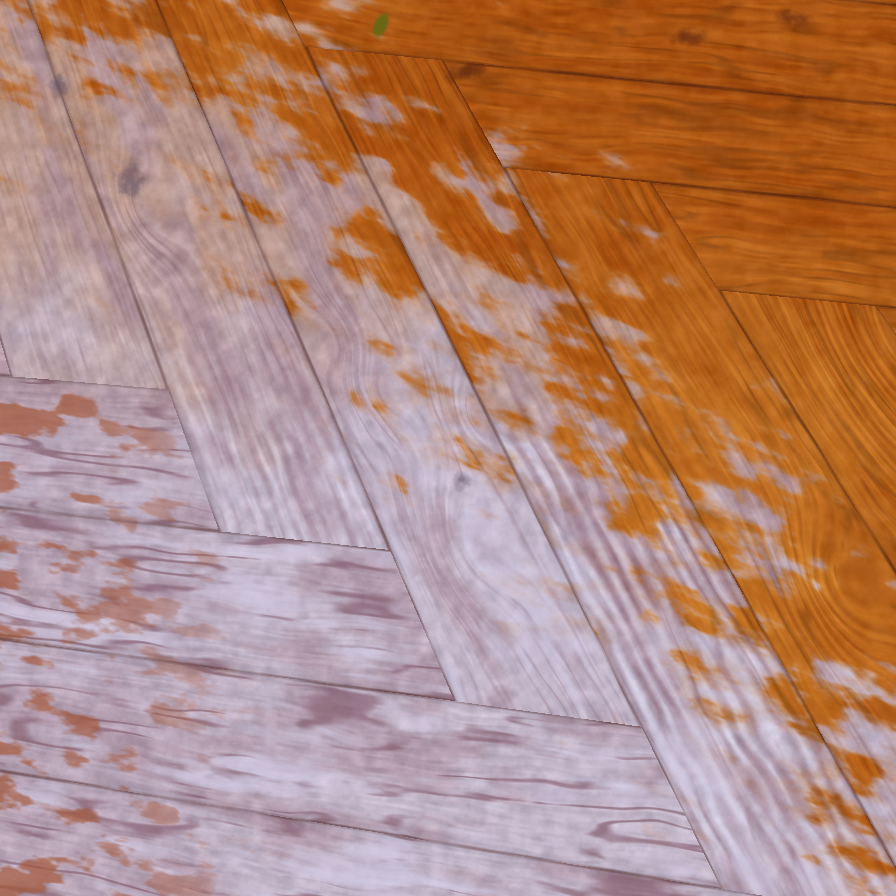
A WebGL 2 fragment shader for this texture:

```glsl
#version 300 es
precision highp float;
uniform vec2 u_resolution;
out vec4 fragColor;

float hash(vec2 p) {
  vec3 q = fract(p.xyx * 0.1031);
  q += dot(q, q.yzx + 33.33);
  return fract((q.x + q.y) * q.z);
}

float noise(vec2 p) {
  vec2 cell = floor(p), f = fract(p);
  f = f * f * (3.0 - 2.0 * f);
  return mix(mix(hash(cell), hash(cell + vec2(1, 0)), f.x),
             mix(hash(cell + vec2(0, 1)), hash(cell + vec2(1, 1)), f.x), f.y);
}

float fbm(vec2 p) {
  float sum = 0.0, gain = 0.53;
  for (int i = 0; i < 4; i++) {
    sum += gain * noise(p);
    p = p * 2.03 + 17.3;
    gain *= 0.5;
  }
  return sum;
}

// Knots: x, depth, radius, grain displacement
const vec4 knots[7] = vec4[7](
  vec4(0.425, 0.44, 0.030, 0.035), vec4(0.94, 0.665, 0.050, 0.065),
  vec4(0.52, 0.61, 0.050, 0.045), vec4(0.16, 0.24, 0.035, 0.040),
  vec4(0.99, 0.40, 0.085, 0.080), vec4(0.37, 0.38, 0.025, -0.030),
  vec4(0.53, 0.47, 0.030, 0.030));

// Stains: x, depth, radius
const vec3 stains[6] = vec3[6](
  vec3(0.065, 0.095, 0.011), vec3(0.145, 0.20, 0.016), vec3(0.513, 0.535, 0.009),
  vec3(0.885, 0.020, 0.019), vec3(0.77, 0.042, 0.020), vec3(0.52, 0.080, 0.019));

void main() {
  vec2 uv = gl_FragCoord.xy / u_resolution;
  float x = uv.x, depth = 1.0 - uv.y;
  vec2 pos = vec2(x, depth);

  // Herringbone: a fan of diagonal boards between two sets of level rows
  float fanWidth = 0.142 + 0.067 * depth, lowWidth = 0.147 + 0.027 * x;
  float fan = (x - 0.031 - 0.36 * depth) / fanWidth;
  float low = (depth - 0.566 - 0.11 * x) / lowWidth;
  float high = (depth - 0.018 - 0.1 * x) / 0.113;
  float column = floor(fan);
  bool isLow = low > column, isHigh = high < column - 2.0;
  vec3 board = vec3(fan, depth, fanWidth * 0.9);
  if (isLow) board = vec3(low, x, lowWidth);
  else if (isHigh) board = vec3(high, x, 0.113);
  float id = floor(board.x) + (isLow ? 31.0 : isHigh ? 67.0 : 5.0);
  float along = board.y, across = board.x * (isHigh ? 0.113 : 0.165);
  vec2 shift = vec2(id * 7.31, id * 3.17);

  // Grain bends around the knots
  float swirl = 0.0;
  for (int i = 0; i < 7; i++) {
    vec2 d = pos - knots[i].xy;
    d = vec2(d.x - 0.4 * d.y, d.y * 0.65) / knots[i].z;
    swirl += knots[i].w * exp(-dot(d, d));
  }
  if (isLow || isHigh) swirl = 0.0;
  float warp = across + swirl + 0.018 * noise(vec2(across * 14.0, along * 6.0) + shift)
             + 0.006 * noise(vec2(across * 50.0, along * 24.0) + shift);
  float fine = noise(vec2(warp * 300.0, along * 30.0) + shift);
  float streak = fbm(vec2(warp * 75.0, along * 9.0) + shift);
  float ridge = sin(warp * 370.0 + 2.5 * noise(vec2(warp * 40.0, along * 6.0)));
  float grit = fbm(pos * 80.0);
  float cloud = fbm(pos * 14.0 + 5.0);

  // Worn varnish: slanted flakes with soft, translucent borders
  float cover = x - depth - 0.09 - 0.10 * sin(3.14 * x)
              + 0.12 * smoothstep(0.15, 0.0, depth) * smoothstep(0.4, 0.1, x);
  float flakes = fbm(vec2(x * 17.0 + depth * 5.0, depth * 42.0 - x * 17.0) + shift);
  float film = cover + (flakes - 0.5) * 0.75 + (streak - 0.5) * 0.25 + (cloud - 0.5) * 0.25;
  float varnish = smoothstep(-0.06, 0.13, film);
  float rust = smoothstep(0.54, 0.68, fbm(vec2(x * 22.0, depth * 48.0 - x * 8.0) + 9.0));
  rust *= isLow ? smoothstep(0.36, 0.02, x + 0.15 * (cloud - 0.5)) : 0.0;

  // Bleached wood: tan near the varnish, lavender away from it
  float cool = smoothstep(0.18, 0.56, depth - 0.3 * max(x - 0.6, 0.0) + 0.3 * (cloud - 0.5));
  vec3 pale = mix(vec3(0.73, 0.60, 0.56), vec3(0.76, 0.71, 0.785), cool);
  pale = mix(pale, vec3(0.73, 0.53, 0.41), 0.65 * smoothstep(-0.25, 0.04, film));
  float mauve = smoothstep(0.42, 0.68, fbm(vec2(across * 24.0, along * 10.0) + shift + 40.0));
  mauve = max(mauve, isLow ? smoothstep(0.4, 0.0, x) * 0.75 : 0.0);
  pale = mix(pale, vec3(0.66, 0.55, 0.61), 0.6 * mauve);
  pale += 0.07 * (fine - 0.5) + 0.16 * (grit - 0.5);
  float furrow = 0.008 + 0.6 * abs(swirl);
  if (!isLow && column == 2.0) furrow += 0.08 * smoothstep(0.35, 0.6, depth);
  if (!isLow && column == 0.0) furrow += 0.04 * smoothstep(0.32, 0.5, depth);
  furrow = min(furrow, 0.075) * (0.35 + 1.1 * noise(pos * 24.0));
  pale += furrow * ridge * vec3(0.8, 1.1, 1.1);
  float sheen = smoothstep(0.46, 0.7, 0.5 * streak + 0.5 * cloud) * smoothstep(0.38, 0.65, depth);
  pale = mix(pale, vec3(0.83, 0.81, 0.91), 0.6 * sheen);

  // Fine broken cracks follow the grain
  float crackLine = abs(noise(vec2(warp * 75.0, along * 9.0) + shift) - 0.5);
  float crack = smoothstep(0.13, 0.02, crackLine);
  crack *= smoothstep(0.42, 0.62, fbm(vec2(across * 40.0, along * 12.0) + shift + 80.0));
  pale = mix(pale, vec3(0.49, 0.33, 0.39), crack * (isLow ? 0.6 : 0.2));
  pale = mix(pale, vec3(0.64, 0.34, 0.22), 0.7 * rust);

  // Varnished wood: deep orange with an amber glow
  vec2 glowOffset = (pos - vec2(0.84, 0.52)) / vec2(0.24, 0.28);
  float amber = 0.55 * exp(-dot(glowOffset, glowOffset)) + 0.55 * (streak - 0.42) + 0.5 * (cloud - 0.45);
  if (isHigh) amber = 0.12 + 0.5 * (streak - 0.5) + 0.25 * smoothstep(1.1, 1.7, high);
  amber += 0.25 * smoothstep(0.3, 0.0, film);
  vec3 orange = mix(vec3(0.65, 0.305, 0.06), vec3(0.80, 0.50, 0.18), clamp(amber, 0.0, 1.0));
  orange += vec3(0.09, 0.07, 0.03) * (fine - 0.5) + 0.08 * (grit - 0.5);
  orange += min(0.012 + 0.7 * abs(swirl), 0.045) * ridge * vec3(1.0, 0.8, 0.3);
  orange *= 1.0 - 0.13 * crack;
  vec3 color = mix(pale, orange, varnish);

  // Thin, uneven seams between boards
  float seam = (0.5 - abs(fract(board.x) - 0.5)) * board.z;
  float gap = smoothstep(0.0032, 0.0004, seam) * (0.25 + 0.75 * noise(vec2(along * 22.0, id)));
  color = mix(color, mix(vec3(0.42, 0.28, 0.29), vec3(0.34, 0.14, 0.06), varnish), 0.75 * gap);
  color *= 1.0 - 0.06 * smoothstep(0.012, 0.0, seam);

  // Dark stains and a small leaf
  for (int i = 0; i < 6; i++) {
    vec2 d = (pos - stains[i].xy) / stains[i].z;
    if (isHigh) d.y *= 2.2;
    float spot = smoothstep(1.5, 0.1, length(d) + 1.4 * (grit - 0.5));
    color = mix(color, mix(vec3(0.38, 0.32, 0.40), vec3(0.36, 0.15, 0.07), varnish), 0.65 * spot);
  }
  vec2 leaf = pos - vec2(0.425, 0.028);
  float blade = length(vec2(leaf.x + 0.3 * leaf.y, leaf.y * 0.6)) - 0.007;
  color = mix(color, vec3(0.42, 0.40, 0.08), smoothstep(0.003, -0.002, blade));

  fragColor = vec4(clamp(color, 0.0, 1.0), 1.0);
}
```
